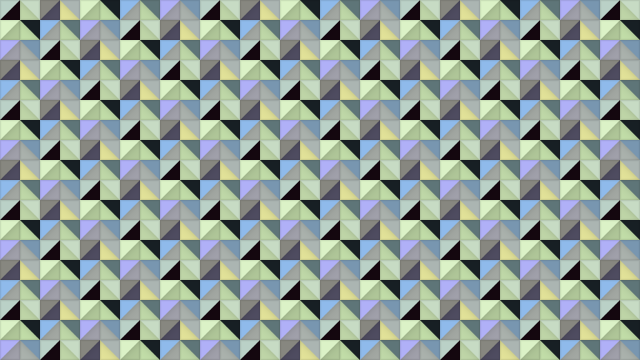
This pattern is drawn by a WebGL 2 fragment shader. Its source:

```glsl
#version 300 es
precision highp float;
// Folded-paper mosaic: square cells split into triangles, five peaked motifs stepping diagonally.

uniform vec2 u_resolution;
out vec4 fragColor;

const float ROWS = 18.0;        // cells down the canvas
const float MOTIFS = 5.0;       // motifs before the sequence repeats
const float ROW_SHIFT = 2.0;    // motif steps from one row to the next
const int SAMPLES = 4;          // antialiasing grid per axis

// Outer (upper) and inner (lower) triangles of the left and right cells.
const vec3 LEFT_OUTER[5] = vec3[5](
    vec3(0.73, 0.82, 0.78), vec3(0.53, 0.53, 0.50), vec3(0.86, 0.95, 0.78),
    vec3(0.56, 0.73, 0.92), vec3(0.69, 0.69, 0.97));
const vec3 LEFT_INNER[5] = vec3[5](
    vec3(0.08, 0.03, 0.06), vec3(0.31, 0.30, 0.38), vec3(0.69, 0.78, 0.60),
    vec3(0.64, 0.66, 0.64), vec3(0.63, 0.63, 0.67));
const vec3 RIGHT_OUTER[5] = vec3[5](
    vec3(0.78, 0.86, 0.77), vec3(0.67, 0.71, 0.70), vec3(0.09, 0.12, 0.14),
    vec3(0.37, 0.46, 0.47), vec3(0.47, 0.59, 0.69));
const vec3 RIGHT_INNER[5] = vec3[5](
    vec3(0.75, 0.84, 0.66), vec3(0.89, 0.89, 0.60), vec3(0.76, 0.87, 0.66),
    vec3(0.75, 0.85, 0.66), vec3(0.67, 0.70, 0.68));

// Signed distance to the fold, positive inside the peak.
float foldDistance(vec2 local, bool rightSide) {
    float x = rightSide ? 1.0 - local.x : local.x;
    return (x + local.y - 1.0) * 0.70711;
}

// Soft darkening along the four sides of a cell.
float seamShade(vec2 local, float width, float strength) {
    vec2 gap = min(local, 1.0 - local);
    return 1.0 - strength * (1.0 - smoothstep(0.0, width, min(gap.x, gap.y)));
}

// Shadow cast by the fold onto the inner face.
float foldShade(float dist, float reach, float strength) {
    return 1.0 - strength * exp(-dist / reach);
}

// Colour at a point in cell units, y running down from the top.
vec3 mosaic(vec2 p) {
    vec2 cell = floor(p);
    vec2 local = p - cell;
    bool rightSide = mod(cell.x, 2.0) > 0.5;
    int motif = int(mod(floor(cell.x * 0.5) + ROW_SHIFT * cell.y, MOTIFS));

    float dist = foldDistance(local, rightSide);
    vec3 outer = rightSide ? RIGHT_OUTER[motif] : LEFT_OUTER[motif];
    vec3 inner = rightSide ? RIGHT_INNER[motif] : LEFT_INNER[motif];
    inner *= foldShade(max(dist, 0.0), 0.16, 0.10);

    vec3 face = dist > 0.0 ? inner : outer;
    return face * seamShade(local, 0.10, 0.10);
}

void main() {
    float scale = ROWS / u_resolution.y;
    vec3 sum = vec3(0.0);

    // Average a small grid of samples to smooth every edge.
    for (int j = 0; j < SAMPLES; j++) {
        for (int i = 0; i < SAMPLES; i++) {
            vec2 offset = (vec2(i, j) + 0.5) / float(SAMPLES) - 0.5;
            vec2 p = (gl_FragCoord.xy + offset) * scale;
            sum += mosaic(vec2(p.x, ROWS - p.y));
        }
    }
    fragColor = vec4(sum / float(SAMPLES * SAMPLES), 1.0);
}
```
